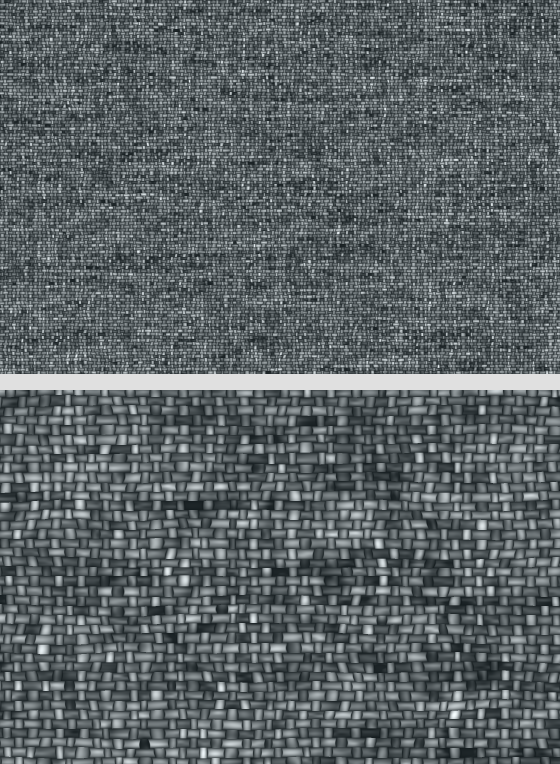
Top: the whole. Bottom: its middle third, enlarged.
This texture is drawn by a Shadertoy shader. Its source:

```glsl
const vec2 THREADS = vec2(90.0, 118.0);  // warp and weft threads per canvas height
const float PI = 3.14159;
const float GAP_TONE = 0.10;
const float MEAN_TONE = 0.50;
const float WEFT_LEAD = 0.55;  // how far the weft covers the warp
const vec3 SLATE_TINT = vec3(-0.025, 0.005, 0.016);
const int SAMPLES = 3;

float hash(vec2 p) {
    vec3 q = fract(vec3(p.xyx) * 0.1031);
    q += dot(q, q.yzx + 33.33);
    return fract((q.x + q.y) * q.z);
}

float noise(vec2 p) {
    vec2 cell = floor(p);
    vec2 f = fract(p);
    f = f * f * (3.0 - 2.0 * f);
    float low = mix(hash(cell), hash(cell + vec2(1.0, 0.0)), f.x);
    float high = mix(hash(cell + vec2(0.0, 1.0)), hash(cell + vec2(1.0, 1.0)), f.x);
    return mix(low, high, f.y);
}

// Yarn shade: dye streaks, slubs, short flecks and fine fibres along one thread
float yarnTone(float along, float across, float id, float streakLength, float seed) {
    float streak = noise(vec2(along / streakLength + seed, id)) - 0.5;
    float slub = noise(vec2(along / 2.8 + seed * 3.0, id + 211.0)) - 0.5;
    float fleck = noise(vec2(along * 0.85 + seed, id + 437.0)) - 0.5;
    float fibre = noise(vec2(along * 1.2 + seed, across * 3.0 + 19.0)) - 0.5;
    return MEAN_TONE + 0.26 * streak + 0.32 * slub + 0.34 * fleck + 0.24 * fibre;
}

// Uneven dyeing, wider than it is tall, with faint vertical bars
float clouds(vec2 p) {
    float bands = noise(p * vec2(5.0, 42.0) + 17.0) - 0.5;
    float bars = noise(p * vec2(38.0, 3.0) + 53.0) - 0.5;
    return 0.07 * bands + 0.04 * bars;
}

// Round cross section: 1 on the thread axis, 0 at its edge, negative beyond
float roundness(float across, float halfWidth) {
    float t = across / halfWidth;
    return 1.0 - t * t;
}

// Light on a thread: rounded across, dimmer where it dives under
float threadShade(float tone, float crown, float wave) {
    float light = (0.25 + 0.75 * max(crown, -0.3)) * (0.85 + 0.15 * wave);
    return mix(GAP_TONE, max(tone, 0.14), light);
}

float weaveTone(vec2 p) {
    // Slight wander keeps the threads from being ruler-straight
    vec2 wander = vec2(noise(p * vec2(60.0, 30.0)), noise(p * vec2(18.0, 60.0) + 70.0)) - 0.5;
    vec2 grid = p * THREADS + vec2(0.7, 0.4) * wander;
    vec2 id = floor(grid);
    vec2 q = 2.0 * fract(grid) - 1.0;

    // Plain weave: each thread rises and dives in alternate cells
    float weftWave = cos(PI * (grid.x - 0.5 + id.y));
    float warpWave = -cos(PI * (grid.y - 0.5 + id.x));
    float weftCrown = roundness(q.y, 0.95);
    float warpCrown = roundness(q.x, 0.7);

    float dye = clouds(p);
    float weftTone = yarnTone(grid.x, grid.y, id.y, 11.0, 7.0) + dye;
    float warpTone = yarnTone(grid.y, grid.x, id.x, 6.0, 131.0) + dye + 0.06;
    float weft = threadShade(weftTone, weftCrown, weftWave);
    float warp = threadShade(warpTone, warpCrown, warpWave);

    // The higher thread is seen, with a soft shadow where the two meet
    float lead = weftWave - warpWave + 0.5 * (weftCrown - warpCrown) + WEFT_LEAD;
    float contact = mix(0.8, 1.0, smoothstep(0.0, 0.5, abs(lead)));
    return contact * mix(warp, weft, smoothstep(-0.2, 0.2, lead));
}

void mainImage(out vec4 fragColor, in vec2 fragCoord) {
    // Average several points per pixel for smooth yarn edges
    float tone = 0.0;
    for (int j = 0; j < SAMPLES; j++) {
        for (int i = 0; i < SAMPLES; i++) {
            vec2 offset = (vec2(i, j) + 0.5) / float(SAMPLES) - 0.5;
            tone += weaveTone((fragCoord + offset) / iResolution.y);
        }
    }
    tone /= float(SAMPLES * SAMPLES);
    fragColor = vec4(clamp(tone + SLATE_TINT, 0.0, 1.0), 1.0);
}
```
